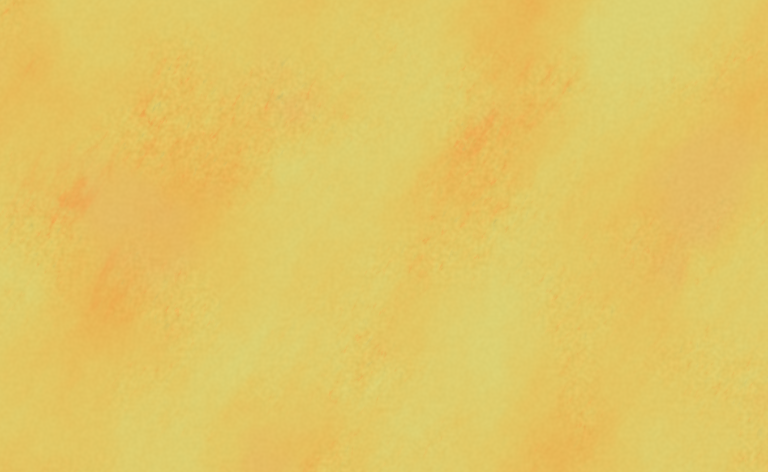
A WebGL 2 fragment shader for this texture:

```glsl
#version 300 es
precision highp float;
// Soft yellow and orange pastel wash, rubbed in slanted strokes with faint grain.

uniform vec2 u_resolution;
out vec4 fragColor;

const vec3 LEMON  = vec3(0.865, 0.820, 0.445);
const vec3 STRAW  = vec3(0.888, 0.783, 0.388);
const vec3 GOLD   = vec3(0.904, 0.745, 0.355);
const vec3 AMBER  = vec3(0.918, 0.690, 0.315);
const vec3 PEACH  = vec3(0.892, 0.738, 0.415);
const vec3 ORANGE = vec3(0.945, 0.600, 0.275);
const vec3 OLIVE  = vec3(0.770, 0.710, 0.400);

const vec2  STROKE_DIR    = vec2(0.50, 0.866);  // direction of rubbing
const float BAND_SPACING  = 0.50;               // in canvas heights
const float BAND_STRENGTH = 0.24;
const float WARM_LEVEL    = 0.45;
const float CLOUD_AMOUNT  = 0.95;
const float STREAK_AMOUNT = 0.24;
const float MOTTLE_AMOUNT = 0.24;
const float SCUFF_AMOUNT  = 0.28;
const float GRAIN_AMOUNT  = 0.030;
const float TAU = 6.2831853;

// Unit gradient from an integer lattice hash
vec2 gradientAt(ivec2 cell) {
    uvec2 c = uvec2(cell + 32768);
    uint h = c.x * 1597334677u ^ c.y * 3812015801u;
    h = (h ^ (h >> 15)) * 2246822519u;
    h ^= h >> 13;
    float angle = float(h & 65535u) / 65536.0 * TAU;
    return vec2(cos(angle), sin(angle));
}

// Gradient noise, roughly -0.7 to 0.7
float gradientNoise(vec2 p) {
    vec2 base = floor(p);
    vec2 f = p - base;
    ivec2 i = ivec2(base);
    vec2 w = f * f * f * (f * (f * 6.0 - 15.0) + 10.0);
    float a = dot(gradientAt(i), f);
    float b = dot(gradientAt(i + ivec2(1, 0)), f - vec2(1.0, 0.0));
    float c = dot(gradientAt(i + ivec2(0, 1)), f - vec2(0.0, 1.0));
    float d = dot(gradientAt(i + ivec2(1, 1)), f - vec2(1.0, 1.0));
    return mix(mix(a, b, w.x), mix(c, d, w.x), w.y);
}

float fbm(vec2 p) {
    float sum = 0.0;
    float amplitude = 0.6;
    for (int octave = 0; octave < 4; octave++) {
        sum += amplitude * gradientNoise(p);
        p = mat2(1.6, 1.2, -1.2, 1.6) * p + 7.3;
        amplitude *= 0.55;
    }
    return sum;
}

// Four-stop linear ramp from cool lemon to warm amber
vec3 washColor(float warmth) {
    vec3 color = mix(LEMON, STRAW, clamp(warmth / 0.42, 0.0, 1.0));
    color = mix(color, GOLD, clamp((warmth - 0.42) / 0.33, 0.0, 1.0));
    return mix(color, AMBER, clamp((warmth - 0.75) / 0.45, 0.0, 1.0));
}

void main() {
    vec2 p = gl_FragCoord.xy / u_resolution.y;
    vec2 acrossDir = vec2(STROKE_DIR.y, -STROKE_DIR.x);
    vec2 stroke = vec2(dot(p, acrossDir), dot(p, STROKE_DIR));

    // Broad slanted bands broken up by clouds
    vec2 warp = 0.12 * vec2(fbm(p * 3.0 + 11.0), fbm(p * 3.0 + 37.0));
    vec2 q = stroke + warp;
    float band = cos(q.x / BAND_SPACING * TAU);
    float cloud = fbm(q * vec2(3.2, 1.7) + vec2(5.2, 18.4));
    float broad = WARM_LEVEL + BAND_STRENGTH * band + CLOUD_AMOUNT * cloud;

    // Rubbed streaks and small mottling, stronger where the surface is worn
    float streak = fbm(stroke * vec2(26.0, 6.0) + 3.0);
    float mottle = fbm(p * 28.0 + 51.0);
    float scuff = fbm(stroke * vec2(64.0, 28.0) + 151.0);
    float wear = smoothstep(-0.12, 0.32, fbm(p * 3.4 + 71.0));
    wear *= smoothstep(0.0, 0.5, broad);
    float warmth = broad + (0.5 + wear) * (STREAK_AMOUNT * streak + MOTTLE_AMOUNT * mottle)
        + SCUFF_AMOUNT * scuff * (0.3 + wear);
    vec3 color = washColor(warmth);

    // Chalky peach veils over the warmer parts
    float veil = smoothstep(0.0, 0.35, fbm(p * 2.3 + 93.0));
    color = mix(color, PEACH, 0.6 * veil * smoothstep(0.35, 0.75, broad));

    // Rare orange smudges with streaked edges
    float smudge = fbm(q * vec2(4.5, 2.8) + 127.0) + 0.35 * streak;
    smudge = smoothstep(0.18, 0.55, smudge) * smoothstep(0.45, 0.85, warmth);
    color = mix(color, ORANGE, 0.55 * smudge);

    // Small orange and olive scuffs
    color = mix(color, ORANGE, 0.45 * wear * smoothstep(0.18, 0.55, scuff));
    color = mix(color, OLIVE, 0.45 * wear * smoothstep(0.20, 0.58, -scuff));

    // Fine paper grain
    float grain = gradientNoise(p * 110.0) + 0.5 * gradientNoise(p * 55.0 + 19.0);
    color += GRAIN_AMOUNT * grain * (0.5 + 0.7 * wear);
    fragColor = vec4(clamp(color, 0.0, 1.0), 1.0);
}
```
